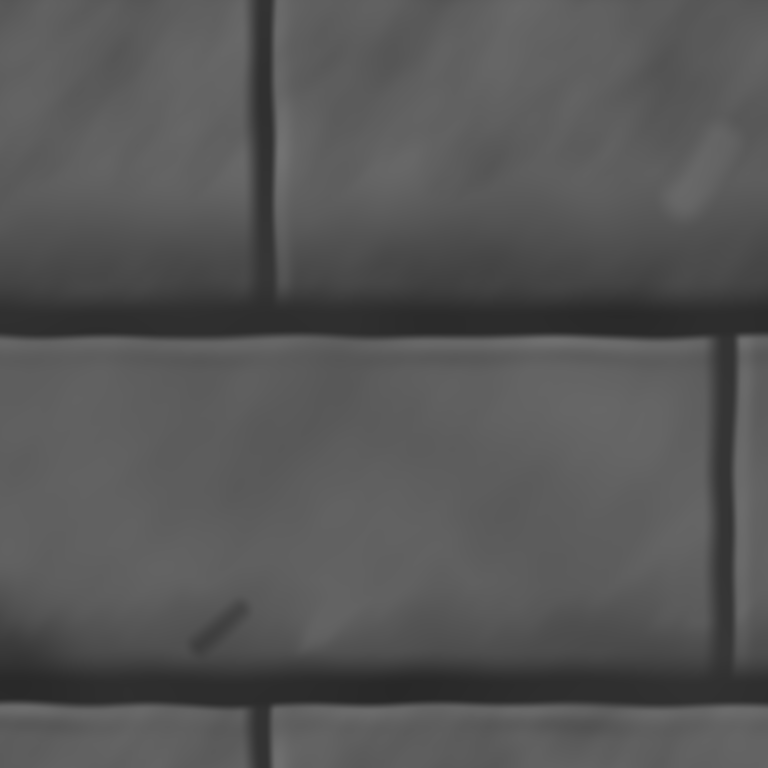
Reproduce this texture map procedurally as a Shadertoy shader.

```glsl
// Soft, worn grey stone blocks in staggered courses with dark recessed joints.

vec2 gradientAt(vec2 cell) {
    float angle = 6.2832 * fract(sin(dot(cell, vec2(127.1, 311.7))) * 43758.5);
    return vec2(cos(angle), sin(angle));
}

float gradientNoise(vec2 p) {
    vec2 i = floor(p), f = fract(p);
    vec2 u = f * f * f * (f * (f * 6.0 - 15.0) + 10.0);
    vec2 e = vec2(0.0, 1.0);
    float low = mix(dot(gradientAt(i), f),
                    dot(gradientAt(i + e.yx), f - e.yx), u.x);
    float high = mix(dot(gradientAt(i + e.xy), f - e.xy),
                     dot(gradientAt(i + e.yy), f - e.yy), u.x);
    return mix(low, high, u.y);
}

float fbm(vec2 p) {
    float sum = 0.0, amplitude = 1.0;
    for (int i = 0; i < 3; i++) {
        sum += amplitude * gradientNoise(p);
        p = p * 2.03 + 17.3;
        amplitude *= 0.5;
    }
    return sum;
}

// Soft ridge centred at a given depth inside an edge
float ridge(float depth, float centre, float width) {
    float t = (depth - centre) / width;
    return exp(-t * t);
}

float segmentDistance(vec2 p, vec2 a, vec2 b) {
    vec2 d = b - a;
    return length(p - a - d * clamp(dot(p - a, d) / dot(d, d), 0.0, 1.0));
}

void mainImage(out vec4 fragColor, in vec2 fragCoord) {
    vec2 uv = fragCoord / iResolution.xy;

    // Staggered blocks with slightly uneven edges
    vec2 block = vec2(1.2, 0.479);
    vec2 p = uv + 0.009 * vec2(gradientNoise(uv * 8.0 + 3.7),
                               gradientNoise(uv * 7.0 + 21.4));
    float row = floor((p.y - 0.089) / block.y);
    float oddRow = mod(row, 2.0);
    vec2 q = vec2(mod(p.x - 0.349 - 0.6 * (1.0 - oddRow), block.x),
                  p.y - 0.089 - row * block.y);
    float fromTop = block.y - q.y;
    float fromRight = block.x - q.x;

    // Crisp top and left edges, gradual bottom and right edges
    float sides = smoothstep(0.0, 0.013, q.x) * smoothstep(0.008, 0.036, fromRight);
    float courses = smoothstep(0.0, 0.014, fromTop) * smoothstep(0.02, 0.068, q.y);

    // Broad mottling and diagonal brushed streaks
    vec2 seed = vec2(row * 5.3, row * 2.7);
    vec2 along = vec2(0.6 * uv.x + 0.8 * uv.y, 0.8 * uv.x - 0.6 * uv.y);
    float mottling = fbm(uv * 3.5 + seed);
    float streaks = fbm(along * vec2(4.0, 10.0) + seed + 9.2);
    float stone = 0.373 + 0.035 * mottling
                + mix(0.018, 0.045, oddRow) * streaks;

    // Shadowed lower face with a ragged boundary
    float reach = mix(0.15, 0.21, oddRow) + 0.09 * streaks;
    stone -= mix(0.085, 0.105, oddRow) * (1.0 - smoothstep(0.045, reach, q.y));

    // Worn left corner, pale scuff and diagonal chip
    stone -= 0.06 * (1.0 - smoothstep(0.03, 0.14, length(q - vec2(0.24, 0.05))))
           * (1.0 - oddRow);
    float scuff = segmentDistance(q, vec2(0.54, 0.17), vec2(0.59, 0.25));
    stone += 0.055 * oddRow * (1.0 - smoothstep(0.005, 0.04, scuff));
    float chip = segmentDistance(q, vec2(0.51, 0.07), vec2(0.568, 0.115));
    stone -= 0.07 * (1.0 - oddRow) * (1.0 - smoothstep(0.0, 0.022, chip));

    // Lit edges, strongest where the stone is least worn
    float wear = clamp(0.65 + 0.8 * gradientNoise(uv * 6.0 + 31.0), 0.2, 1.0);
    stone += 0.045 * wear * ridge(fromTop, 0.016, 0.009);
    stone -= 0.025 * wear * ridge(fromTop, 0.037, 0.011);
    stone += 0.065 * wear * ridge(q.x, 0.017, 0.012);

    float joint = 0.175 + 0.03 * gradientNoise(uv * vec2(5.0, 4.0) + 12.0);
    float shade = mix(joint + 0.025 * courses, stone, sides * courses);
    fragColor = vec4(vec3(shade), 1.0);
}
```
